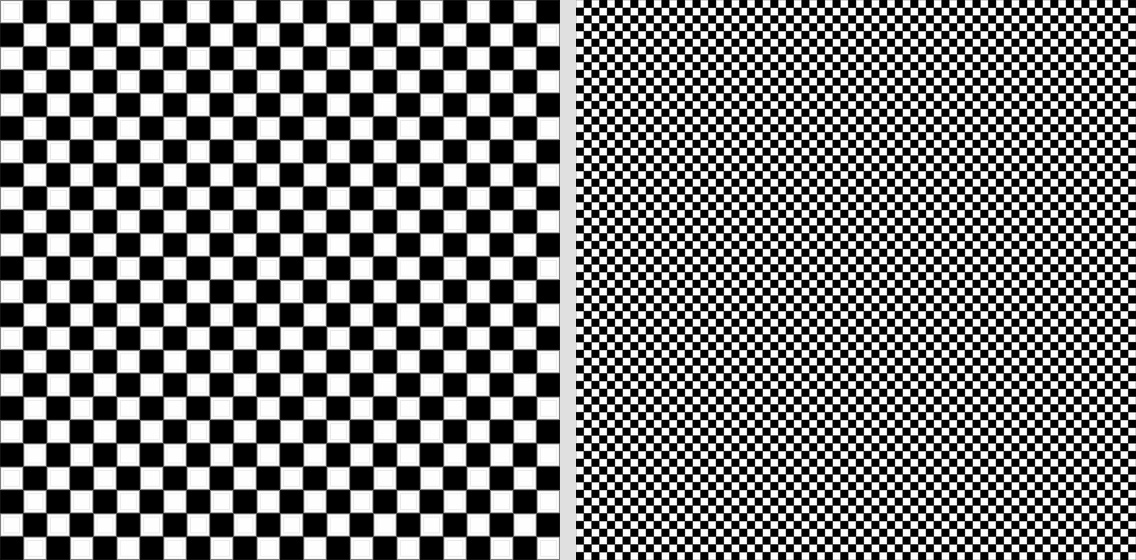
Left: one tile. Right: repeated 3 by 3.
This pattern is drawn by a WebGL 1 fragment shader. Its source:

```glsl
precision highp float;

uniform vec2 u_resolution;

const float CELLS = 24.0;          // even, so the checker wraps
const float EDGE_CENTER = 0.02;    // lengths below are in cell widths
const float EDGE_SOFTNESS = 0.06;
const float OUTLINE_INSET = 0.16;
const float OUTLINE_WIDTH = 0.028;
const vec3 BLACK = vec3(0.0);
const vec3 WHITE = vec3(0.995);
const vec3 OUTLINE = vec3(0.91);

float hash(vec2 p) {
  vec3 q = fract(vec3(p.xyx) * 0.1031);
  q += dot(q, q.yzx + 33.33);
  return fract((q.x + q.y) * q.z);
}

// Distance from a point in the unit cell to its nearest side
float cellInset(vec2 p) {
  vec2 toSide = 0.5 - abs(p - 0.5);
  return min(toSide.x, toSide.y);
}

// +1 on light cells, -1 on dark cells
float checkerSign(vec2 cell) {
  return mod(cell.x + cell.y, 2.0) * 2.0 - 1.0;
}

float softStep(float center, float softness, float x) {
  return smoothstep(center - softness, center + softness, x);
}

float softLine(float center, float halfWidth, float x) {
  return 1.0 - smoothstep(0.0, halfWidth, abs(x - center));
}

void main() {
  vec2 grid = gl_FragCoord.xy / u_resolution * CELLS;
  vec2 cell = floor(grid);
  float pixel = CELLS / min(u_resolution.x, u_resolution.y);

  float inset = cellInset(fract(grid)) * checkerSign(cell);
  float light = softStep(EDGE_CENTER, max(EDGE_SOFTNESS, pixel), inset);

  // Faint inner outline, slightly uneven from cell to cell
  float strength = mix(0.5, 1.0, hash(cell));
  float outline = softLine(OUTLINE_INSET, max(OUTLINE_WIDTH, pixel), inset);
  vec3 tile = mix(WHITE, OUTLINE, outline * strength);

  gl_FragColor = vec4(mix(BLACK, tile, light), 1.0);
}
```
